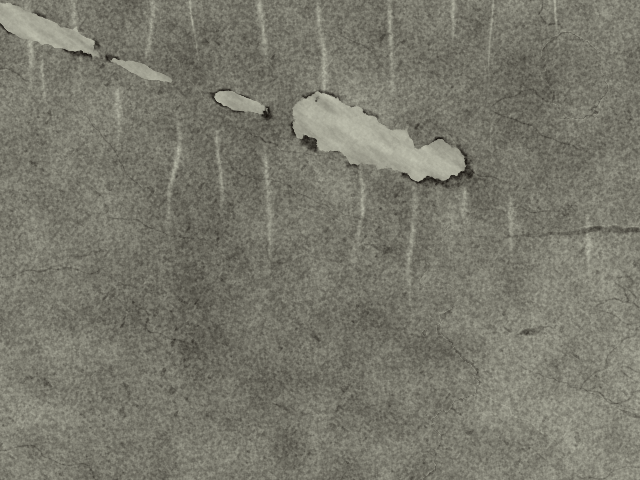
A WebGL 2 fragment shader for this texture:

```glsl
#version 300 es
precision highp float;
// Weathered grey stone: grainy, mottled ground crossed by a sloping seam of
// torn pale patches, with mineral drips, hair cracks, gashes and flaked edges.
// Layers of value noise shape one tone, which is tinted at the end.
uniform vec2 u_resolution;
out vec4 outColor;

#define BASE_TONE 0.463
#define GRAIN 0.25
#define MOTTLE 0.15
#define CLOUD 0.20
#define PALE_TONE 0.665
#define DARK_TONE 0.27
#define DRIPS 20
#define SCRATCHES 12
#define GASHES 8
#define DARK_TINT vec3(0.26, 0.25, 0.22)
#define PALE_TINT vec3(0.67, 0.67, 0.61)

const mat2 TURN = mat2(0.8, 0.6, -0.6, 0.8);
float px; // one pixel in canvas units

float hash(vec2 p) {
  vec3 q = fract(p.xyx * 0.1031);
  q += dot(q, q.yzx + 33.33);
  return fract((q.x + q.y) * q.z);
}

float noise(vec2 p) {
  vec2 i = floor(p), f = fract(p);
  f = f * f * (3.0 - 2.0 * f);
  return mix(mix(hash(i), hash(i + vec2(1, 0)), f.x),
             mix(hash(i + vec2(0, 1)), hash(i + vec2(1, 1)), f.x), f.y);
}

float fbm(vec2 p) {
  float sum = 0.0, amp = 0.5;
  for (int i = 0; i < 5; i++) {
    sum += amp * noise(p);
    p = TURN * p * 2.03 + 17.3;
    amp *= 0.5;
  }
  return sum / 0.97;
}

// Height of the pale seam
float seam(float x) { return 0.97 - 0.42 * x + 0.1 * x * x; }

// Coverage of a line where the field n crosses zero
float crack(float n, float width) {
  float slope = length(vec2(dFdx(n), dFdy(n))) / px;
  return 1.0 - smoothstep(width - px, width + px, abs(n) / (slope + 0.3));
}

// Coverage of a pointed sliver
float sliver(vec2 p, float angle, float len, float width) {
  float c = cos(angle), s = sin(angle);
  vec2 q = vec2(c * p.x + s * p.y, c * p.y - s * p.x);
  float taper = clamp(1.0 - q.x * q.x / (len * len), 0.0, 1.0);
  return (1.0 - smoothstep(-px, px, abs(q.y) - width * taper)) * smoothstep(0.0, 0.25, taper);
}

// Dark broken rim on the positive side of a signed distance
float rim(float d, float width) {
  return smoothstep(-px, px, d) * (1.0 - smoothstep(width * 0.5, width + px, d));
}

void main() {
  px = 1.0 / u_resolution.y;
  vec2 p = gl_FragCoord.xy * px;
  float rough = fbm(p * 9.0 + 3.1) - 0.5;
  float ragged = fbm(p * 38.0 + 8.0) - 0.5;
  float breakup = noise(p * 7.0 + 40.0);
  vec2 bent = p + 0.05 * vec2(rough, fbm(p * 8.0 + 60.0) - 0.5) + 0.012 * ragged;
  float below = 1.0 - smoothstep(-0.12, -0.08, p.y - seam(p.x));

  // Ground: clouds and mottling
  float tone = BASE_TONE + CLOUD * (fbm(p * 2.5 + 5.0) - 0.5) + MOTTLE * (fbm(p * 15.0) - 0.5);

  // Hair cracks, dark and light
  float veinA = crack(fbm(p * vec2(2.0, 3.2) + 21.0) - 0.5, 0.0009);
  float veinB = crack(fbm(TURN * p * vec2(3.4, 2.2) + 71.0) - 0.48, 0.0008);
  tone -= 0.13 * veinA * smoothstep(0.4, 0.7, breakup);
  tone += 0.08 * veinB * smoothstep(0.4, 0.75, noise(p * 5.0 + 90.0));

  // Long scratches
  for (int i = 0; i < SCRATCHES; i++) {
    float k = float(i);
    vec2 c = vec2(1.333 * fract(k * 0.618 + 0.2), hash(vec2(k, 4.0)));
    float s = sliver(bent - c, -1.2 + 1.5 * hash(vec2(k, 9.0)), 0.08 + 0.14 * hash(vec2(k, 2.0)), 0.001);
    tone += s * (i % 2 == 0 ? -0.11 : 0.08) * smoothstep(0.2, 0.5, breakup);
  }

  // Mineral drips, from the top edge or from the seam
  for (int i = 0; i < DRIPS; i++) {
    float k = float(i), h = hash(vec2(k, 31.0));
    float x = 1.25 * (k + hash(vec2(k, 12.0))) / float(DRIPS);
    float top = i % 2 == 0 ? 1.03 : seam(x) - 0.04;
    float t = (top - p.y) / (0.1 + 0.26 * h);
    float path = x + 0.035 * (noise(vec2(p.y * 7.0, k * 5.0)) - 0.5) + 0.006 * rough;
    float fade = smoothstep(0.0, 0.2, t) * (1.0 - smoothstep(0.4, 1.0, t));
    float w = (0.002 + 0.005 * hash(vec2(k, 6.0))) * (0.5 + 0.5 * fade);
    float d = (p.x - path) / w;
    tone += 0.14 * fade * exp(-d * d) * (0.6 + 0.8 * noise(vec2(p.x * 160.0, p.y * 18.0)));
  }

  // Dark gashes
  for (int i = 0; i < GASHES; i++) {
    float k = float(i);
    vec2 c = vec2(1.333 * fract(k * 0.618 + 0.13), 0.06 + 0.5 * hash(vec2(k, 55.0)));
    float g = sliver(bent - c, -0.7 + 1.1 * hash(vec2(k, 17.0)), 0.02 + 0.035 * hash(vec2(k, 3.0)), 0.005);
    tone = mix(tone, DARK_TONE + 0.2 * (0.5 + ragged), 0.75 * g);
  }

  // Flaked edges on the right: a scarp, a hollow and a level fault
  float thick = 0.018 * smoothstep(0.3, 0.85, noise(p * 13.0 + 7.0)) + 0.001;
  float scarp = p.x - 0.91 + 0.38 * rough + 0.05 * ragged;
  float hollow = length((p - vec2(1.2, 0.86)) * vec2(1.4, 0.8)) - 0.065 + 0.16 * rough + 0.04 * ragged;
  float fault = abs(bent.y - 0.45 - 0.05 * p.x) - 0.014 * noise(p * 6.0 + 2.0) * smoothstep(0.95, 1.3, p.x);
  float dark = rim(scarp, thick) * below * smoothstep(0.25, 0.5, breakup);
  dark = max(dark, rim(-hollow, thick * 1.4));
  dark = max(dark, (1.0 - smoothstep(-px, px, fault)) * smoothstep(0.93, 1.0, p.x));
  tone += 0.025 * smoothstep(0.0, 0.02, scarp) * below;
  tone += 0.06 * rim(-scarp, 0.004) * below + 0.05 * rim(hollow, 0.004);
  tone = mix(tone, DARK_TONE + 0.22 * (0.5 + ragged), 0.85 * dark);

  // Torn pale patches along the seam
  float pale = -1.0;
  for (int i = 0; i < 5; i++) {
    float k = float(i), size = 0.045 + 0.03 * cos(2.1 * k) + 0.008 * k;
    vec2 d = vec2(p.x - 0.08 - 0.215 * k, p.y - seam(p.x));
    pale = max(pale, 1.0 - length(d / (size * vec2(1.9 - 0.15 * k, 0.33 + 0.08 * k))));
  }
  pale += 2.0 * rough + 0.8 * ragged;
  float cover = smoothstep(0.0, 0.09, pale);
  float border = smoothstep(-0.3, 0.0, pale) * (1.0 - cover);
  float streak = fbm(TURN * p * vec2(14.0, 60.0)) - 0.5;
  tone -= 0.28 * border * smoothstep(0.45, 0.65, noise(p * 34.0));
  tone = mix(tone, PALE_TONE + 0.24 * streak + 0.08 * rough, cover * (0.93 + 0.5 * min(streak, 0.0)));

  // Fine grain and sparse pits, softer on the pale patches
  vec2 g = TURN * p;
  float grain = 0.6 * noise(g * 210.0) + 0.4 * noise(g * 390.0 + 13.0) - 0.5;
  float pits = smoothstep(0.8, 0.95, noise(g * 95.0 + 50.0)) * smoothstep(0.4, 0.7, noise(p * 11.0));
  tone += (GRAIN * grain - 0.09 * pits) * (1.0 - 0.7 * cover);

  outColor = vec4(mix(DARK_TINT, PALE_TINT, (tone - 0.26) / 0.41), 1.0);
}
```
